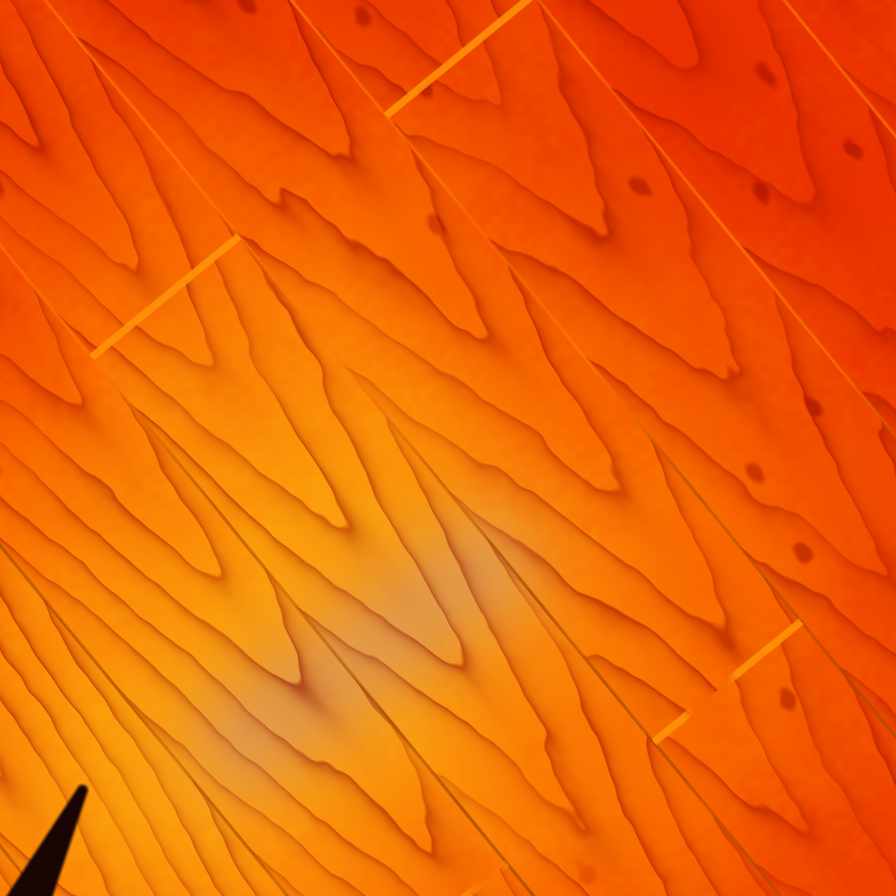
This texture is drawn by a Shadertoy shader. Its source:

```glsl
const vec2 ALONG = vec2(0.634, -0.773);    // direction of the boards
const vec2 ACROSS = vec2(0.773, 0.634);
const float BOARD_WIDTH = 0.2125;
const float BOARD_OFFSET = 0.0355;
const float BOARD_LENGTH = 1.46;
const float JOINT_EVEN = -0.40;
const float JOINT_ODD = 0.33;
const float SEAM_WIDTH = 0.0018;
const float JOINT_WIDTH = 0.0042;
const float RING_DENSITY = 4.6;
const float RING_WARP = 1.15;
const float KNOT_CELL = 0.11;
const float KNOT_CHANCE = 0.3;
const vec2 LIGHT_CENTER = vec2(0.35, 0.29);
const float LIGHT_RADIUS = 0.5;

const vec3 EMBER = vec3(0.92, 0.19, 0.0);
const vec3 ORANGE = vec3(0.98, 0.41, 0.0);
const vec3 AMBER = vec3(0.99, 0.62, 0.04);
const vec3 GLARE = vec3(0.88, 0.60, 0.30);
const vec3 GRAIN_TINT = vec3(0.76, 0.42, 0.35);
const vec3 SEAM_LIGHT = vec3(1.0, 0.46, 0.02);
const vec3 SEAM_DARK = vec3(0.66, 0.28, 0.0);
const vec3 JOINT_COLOR = vec3(1.0, 0.58, 0.03);
const vec3 SPIKE_COLOR = vec3(0.10, 0.02, 0.02);

float hash(vec2 p) {
    return fract(sin(dot(p, vec2(127.1, 311.7))) * 43758.5453);
}

float noise(vec2 p) {
    vec2 i = floor(p), f = fract(p);
    f = f * f * (3.0 - 2.0 * f);
    return mix(mix(hash(i), hash(i + vec2(1, 0)), f.x),
               mix(hash(i + vec2(0, 1)), hash(i + vec2(1, 1)), f.x), f.y);
}

float fbm(vec2 p) {
    float sum = 0.0, amp = 0.5;
    for (int i = 0; i < 4; i++) {
        sum += amp * noise(p);
        p = p * 2.03 + 17.3;
        amp *= 0.5;
    }
    return sum;
}

// x: distance to the segment, y: position along it
vec2 segment(vec2 p, vec2 a, vec2 b) {
    vec2 d = b - a;
    float t = clamp(dot(p - a, d) / dot(d, d), 0.0, 1.0);
    return vec2(length(p - a - d * t), t);
}

// Pointed growth rings, sharp on one side and fading on the other
float grain(vec2 q, float slope, vec2 seed) {
    float center = (hash(seed) - 0.5) * 0.12;
    float x = q.x - center;
    vec2 shift = seed * 7.3;
    float warp = fbm(vec2(q.x * 13.0, q.y * 4.5) + shift) - 0.5;
    float rings = RING_DENSITY * (q.y + slope * sqrt(x * x + 0.0002));
    rings += RING_WARP * warp + 0.05 * noise(q * 70.0) + hash(seed + 4.0);
    float f = fract(rings);
    float line = smoothstep(0.0, 0.05, f) * (0.75 * exp(-f * 13.0) + 0.4 * exp(-f * 4.0));
    return line * mix(0.45, 1.3, noise(q * vec2(15.0, 7.0) + shift));
}

// Sparse dark ovals stretched along the board
float knots(vec2 q, vec2 seed) {
    vec2 cell = floor(q / KNOT_CELL), id = cell + seed * 9.1;
    vec2 center = 0.35 + 0.3 * vec2(hash(id), hash(id + 3.7));
    vec2 d = (fract(q / KNOT_CELL) - center) * vec2(1.5, 0.9);
    float r = length(d) + 0.08 * (noise(q * 90.0) - 0.5);
    return step(hash(id + 8.2), KNOT_CHANCE) * smoothstep(0.16, 0.06, r);
}

void mainImage(out vec4 fragColor, in vec2 fragCoord) {
    vec2 uv = fragCoord / iResolution.xy;
    float px = 1.0 / iResolution.y;

    // Board layout
    float lane = (dot(uv, ACROSS) - BOARD_OFFSET) / BOARD_WIDTH;
    float plank = floor(lane);
    float l = dot(uv, ALONG);
    float run = (l - mix(JOINT_EVEN, JOINT_ODD, mod(plank, 2.0))) / BOARD_LENGTH;
    vec2 seed = vec2(plank, floor(run));
    vec2 q = vec2((fract(lane) - 0.5) * BOARD_WIDTH, l);
    float seamDist = BOARD_WIDTH * 0.5 - abs(q.x);
    float jointDist = abs(fract(run + 0.5) - 0.5) * BOARD_LENGTH;

    // Warm light falling off from the lower left
    vec2 toLight = (uv - LIGHT_CENTER) / LIGHT_RADIUS;
    float light = exp(-dot(toLight, toLight));
    float heat = light + 0.3 * smoothstep(0.55, 0.0, length(uv));
    heat += 0.3 * (fbm(uv * 5.0) - 0.48) + 0.1 * (hash(seed + 2.0) - 0.5);
    heat += 0.12 * (noise(uv * 110.0) - 0.5) * noise(uv * 18.0);
    heat = clamp(heat, 0.0, 1.0);
    vec3 col = mix(EMBER, ORANGE, min(heat * 2.0, 1.0));
    col = mix(col, AMBER, max(heat * 2.0 - 1.0, 0.0));

    // Pale reflection
    float glare = segment(uv, vec2(0.53, 0.36), vec2(0.28, 0.18)).x / 0.075;
    col = mix(col, GLARE, 0.9 * exp(-glare * glare));

    // Wood figure
    float slope = mix(6.5, 2.6, clamp(plank / 5.0, 0.0, 1.0));
    float dark = grain(q, slope, seed);
    dark += 0.7 * knots(q, seed) * smoothstep(0.7, 0.3, light);
    col *= mix(vec3(1), GRAIN_TINT, clamp(dark, 0.0, 1.0));

    // Seams and worn end joints
    float wear = mix(0.35, 0.9, noise(vec2(l * 16.0, plank)));
    float seam = smoothstep(px, -px, seamDist - SEAM_WIDTH);
    col = mix(col, mix(SEAM_DARK, SEAM_LIGHT, smoothstep(0.4, 0.62, uv.y)), seam * wear);
    float joint = smoothstep(px, -px, jointDist - JOINT_WIDTH);
    float kept = mix(smoothstep(0.3, 0.7, noise(uv * 24.0)), 1.0, smoothstep(0.4, 0.6, uv.y));
    col = mix(col, JOINT_COLOR, joint * kept * 0.85);

    // Dark tapered spike
    vec2 spike = segment(uv, vec2(0.092, 0.118), vec2(0.025, -0.02));
    float edge = spike.x - mix(0.006, 0.026, spike.y);
    col = mix(col, SPIKE_COLOR, smoothstep(0.003, -0.003, edge));

    fragColor = vec4(col, 1.0);
}
```
